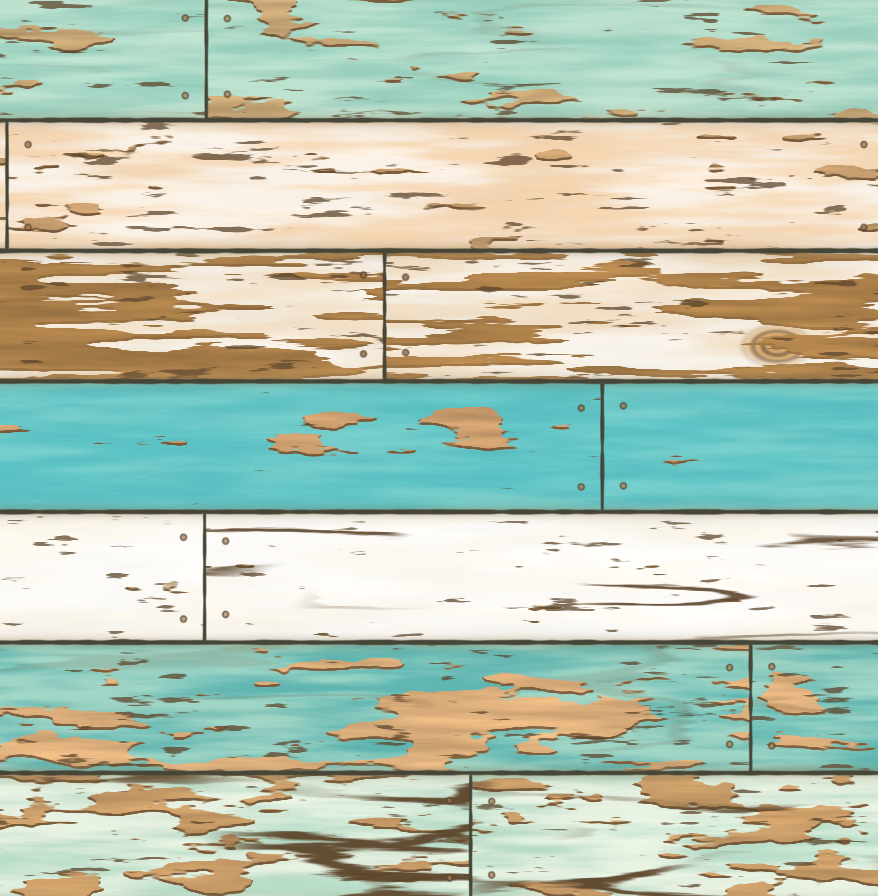
This texture is drawn by a Shadertoy shader. Its source:

```glsl
// Seven rows of weathered painted boards, each split by one butt joint.
// Stretched noise drives chipped paint, grain ticks and long cracks; a short
// list of soft ellipses concentrates the chipping where boards are most worn.

#define ROWS 7
#define PITCH 0.1457
#define TOP_OFFSET 0.0115
#define GAP_HALF 0.0025
#define JOINT_HALF 0.0019
#define NAIL_INSET 0.024
#define NAIL_RADIUS 0.0042
#define PATCH_STRENGTH 0.33
#define GAP_COLOR vec3(0.27, 0.27, 0.22)
#define CRACK_COLOR vec3(0.36, 0.27, 0.17)
#define RIM_COLOR vec3(0.55, 0.48, 0.36)

// Per-row colours, top to bottom
const vec3 PAINT[ROWS] = vec3[](
    vec3(.61, .82, .75), vec3(.99, .96, .92), vec3(.98, .96, .93), vec3(.36, .76, .77),
    vec3(1., .995, .985), vec3(.38, .72, .70), vec3(.73, .87, .79));
const vec3 FADED[ROWS] = vec3[](
    vec3(.74, .88, .81), vec3(.95, .83, .69), vec3(.94, .87, .77), vec3(.46, .80, .79),
    vec3(.98, .96, .92), vec3(.62, .83, .77), vec3(.90, .94, .88));
const vec3 WOOD[ROWS] = vec3[](
    vec3(.79, .66, .47), vec3(.77, .61, .43), vec3(.67, .50, .29), vec3(.80, .62, .43),
    vec3(.80, .69, .52), vec3(.87, .69, .49), vec3(.77, .60, .40));

// Per row: joint x, chip threshold, tick amount, crack strength
const vec4 WEAR[ROWS] = vec4[](
    vec4(.235, .70, .01, .10), vec4(.008, .77, .03, .0), vec4(.438, .57, .03, .0),
    vec4(.686, .83, -.10, .0), vec4(.233, .80, -.02, .9), vec4(.855, .69, .02, .15),
    vec4(.536, .62, .0, .95));

// Heavily chipped areas: centre x, y from the top, radii
const vec4 PATCHES[12] = vec4[](
    vec4(.88, .03, .08, .024), vec4(.62, .11, .10, .014), vec4(.31, .01, .03, .02),
    vec4(.02, .35, .14, .06), vec4(.30, .405, .14, .025), vec4(.94, .36, .08, .05),
    vec4(.17, .488, .17, .016), vec4(.44, .470, .15, .014), vec4(.76, .52, .035, .010),
    vec4(.08, .845, .07, .018), vec4(.57, .80, .17, .035), vec4(.90, .79, .04, .04));

float hash(vec2 p) {
    vec3 q = fract(p.xyx * vec3(.1031, .1030, .0973));
    q += dot(q, q.yzx + 33.33);
    return fract((q.x + q.y) * q.z);
}

float noise(vec2 p) {
    vec2 i = floor(p), f = fract(p);
    f = f * f * (3. - 2. * f);
    return mix(mix(hash(i), hash(i + vec2(1, 0)), f.x),
               mix(hash(i + vec2(0, 1)), hash(i + 1.), f.x), f.y);
}

float fbm(vec2 p) {
    float sum = 0., amp = .54;
    for (int i = 0; i < 4; i++) {
        sum += amp * noise(p);
        p = p * 2.03 + 17.1;
        amp *= .5;
    }
    return sum;
}

// Coverage of bare wood: noise above a threshold, raised inside the patches
float bareWood(vec2 p, int row, float seed) {
    float bias = 0.;
    for (int i = 0; i < 12; i++) {
        vec2 d = (p - PATCHES[i].xy) / PATCHES[i].zw;
        bias = max(bias, exp(-dot(d, d)));
    }
    vec2 stretch = row == 2 ? vec2(9, 95) : vec2(11, 52);
    float n = fbm(p * stretch + seed) + PATCH_STRENGTH * bias;
    return smoothstep(-.015, .015, n - WEAR[row].y);
}

void mainImage(out vec4 fragColor, in vec2 fragCoord) {
    vec2 p = fragCoord / iResolution.xy;
    p.y = 1. - p.y;
    float px = 1. / iResolution.y;

    // Board layout
    float level = (p.y + TOP_OFFSET) / PITCH;
    int row = clamp(int(floor(level)), 0, ROWS - 1);
    float v = level - float(row);
    vec4 wear = WEAR[row];
    float jointX = fract(p.x - wear.x + .5) - .5;
    float seed = float(row) * 13.7 + step(wear.x, p.x) * 41.3 + 5.;

    // Faded paint
    float cloud = fbm(p * vec2(5, 32) + seed + 90.);
    float streak = fbm(p * vec2(9, 105) + seed + 60.);
    vec3 color = mix(PAINT[row], FADED[row], smoothstep(.33, .68, .6 * cloud + .4 * streak));
    color *= .97 + .06 * streak;

    // Chips down to grained wood, with a dark lower lip
    float bare = bareWood(p, row, seed);
    float lip = bare * (1. - bareWood(p + vec2(0, .0028), row, seed));
    vec3 wood = WOOD[row] * (.82 + .36 * streak);
    if (row == 2) {
        // Knot with growth rings
        float k = length((p - vec2(.885, .386)) * vec2(1, 1.7));
        float ring = .5 + .5 * sin(k * 520. + 5. * cloud);
        color = mix(color, wood * (.7 + .5 * ring), .85 * (1. - smoothstep(.02, .048, k)));
    }
    color = mix(color, wood, bare);
    color = mix(color, CRACK_COLOR, lip * (row == 2 ? .25 : .75));

    // Short grain ticks and long wandering cracks
    float tick = fbm(p * vec2(17, 125) + seed + 30.);
    color = mix(color, CRACK_COLOR, .75 * smoothstep(.73, .80, tick + wear.z));
    float contour = abs(noise(p * vec2(4, 36) + seed) + .25 * (streak - .5) - .5);
    float crackZone = smoothstep(.42, .62, noise(p * vec2(5, 19) + seed + 70.));
    color = mix(color, CRACK_COLOR, wear.w * crackZone * (1. - smoothstep(.02, .075, contour)));

    // Nail heads on both sides of the joint
    for (int i = 0; i < 2; i++) {
        float nailV = (i == 0 ? .21 : .80) + .05 * (hash(vec2(seed, float(i))) - .5);
        float d = length(vec2(abs(jointX) - NAIL_INSET, (v - nailV) * PITCH));
        float head = 1. - smoothstep(NAIL_RADIUS - px, NAIL_RADIUS + px, d);
        float core = 1. - smoothstep(.0015, .0015 + 1.5 * px, d);
        color = mix(color, mix(CRACK_COLOR, wood, .6 * core), .8 * head);
    }

    // Soiled rims, then the gaps between boards
    float gap = min(v, 1. - v) * PITCH;
    color = mix(color, RIM_COLOR, .65 * exp(-gap / .0045));
    float wobble = .0012 * (noise(p * 70.) - .5);
    float edge = min(gap - GAP_HALF, abs(jointX) - JOINT_HALF) + wobble;
    color = mix(GAP_COLOR, color, smoothstep(-px, px, edge));
    fragColor = vec4(color, 1);
}
```
